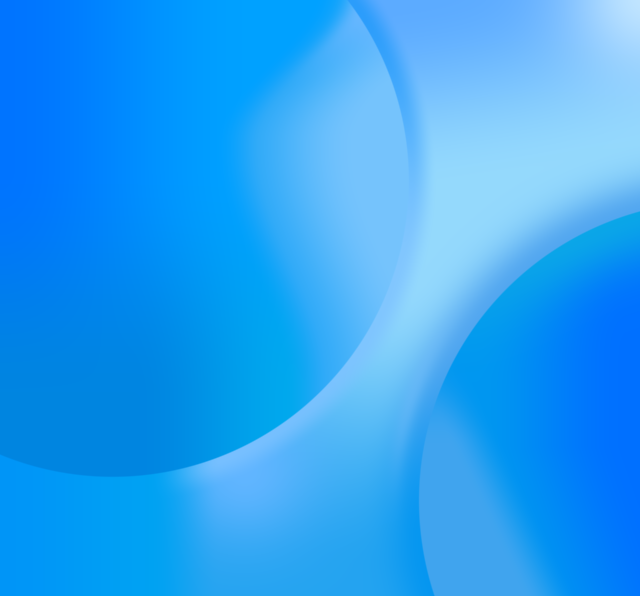
Reproduce this background procedurally as a Shadertoy shader.

```glsl
// Two large glossy blue discs over a soft sky-blue gradient with halos.

// Signed distance to a circle.
float circleDistance(vec2 p, vec2 center, float radius) {
    return length(p - center) - radius;
}

// Bell-shaped falloff, 1 at zero.
float bell(float x, float width) {
    float t = x / width;
    return exp(-t * t);
}

// Blend a soft round spot of colour into a base colour.
vec3 addSpot(vec3 base, vec3 tint, vec2 p, vec2 center, float radius) {
    return mix(base, tint, bell(length(p - center), radius));
}

// Sky: bright diagonal band, bluer above and below.
vec3 skyColor(vec2 p) {
    vec3 deep = vec3(0.14, 0.64, 0.94);
    vec3 pale = vec3(0.58, 0.85, 0.99);
    vec3 azure = vec3(0.36, 0.67, 1.0);
    vec3 col = mix(deep, pale, smoothstep(0.05, 0.55, p.y + 0.2 * (p.x - 0.6)));
    col = mix(col, azure, smoothstep(0.68, 1.0, p.y - 0.15 * (p.x - 0.7)));
    col = addSpot(col, vec3(0.76, 0.90, 1.0), p, vec2(1.09, 1.01), 0.14);
    return addSpot(col, vec3(0.38, 0.71, 1.0), p, vec2(0.41, 0.21), 0.12);
}

// Halo around the upper disc, darker toward the top.
vec3 upperHalo(vec3 col, vec2 p, float d) {
    vec3 tint = mix(vec3(0.49, 0.76, 1.0), vec3(0.12, 0.60, 0.98),
                    smoothstep(0.55, 1.0, p.y));
    float ring = 1.0 - smoothstep(0.005, 0.048, d);
    return mix(col, tint, 0.8 * ring);
}

// Shadow around the lower disc, with a pale crescent at its rim.
vec3 lowerHalo(vec3 col, vec2 p, float d) {
    vec3 tint = mix(vec3(0.0, 0.58, 0.94), vec3(0.28, 0.62, 0.93),
                    smoothstep(0.1, 0.45, p.y));
    col = mix(col, tint, 0.85 * bell(max(d, 0.0), 0.055));
    float crescent = bell(d - 0.04, 0.014) * bell(p.y - 0.33, 0.12);
    return mix(col, vec3(0.46, 0.74, 0.98), 0.4 * crescent);
}

// Upper disc: blue body and a pale sheen behind a wavy boundary.
vec3 upperDisc(vec2 p) {
    vec3 top = mix(vec3(0.0, 0.455, 1.0), vec3(0.0, 0.63, 1.0),
                   smoothstep(0.0, 0.42, p.x));
    vec3 bottom = mix(vec3(0.0, 0.52, 0.88), vec3(0.0, 0.66, 0.93),
                      smoothstep(0.22, 0.5, p.x));
    vec3 body = mix(bottom, top, smoothstep(0.33, 0.72, p.y));

    float boundary = 0.392 + 0.115 * (1.0 - smoothstep(0.36, 0.75, p.y))
                   + 0.17 * smoothstep(0.76, 1.02, p.y);
    float inside = p.x - boundary;
    vec3 sheen = mix(vec3(0.14, 0.65, 0.97), vec3(0.46, 0.765, 0.99),
                     smoothstep(-0.02, 0.21, inside));
    sheen = mix(sheen, vec3(0.42, 0.72, 1.0),
                smoothstep(0.85, 1.0, p.y) * smoothstep(0.0, 0.06, inside));
    return mix(body, sheen, smoothstep(-0.03, 0.045, inside));
}

// Lower disc: vivid core, teal upper rim and a pale left sheen.
vec3 lowerDisc(vec2 p, float d) {
    float across = p.x - 0.35 * max(0.25 - p.y, 0.0);
    vec3 col = mix(vec3(0.0, 0.59, 0.94), vec3(0.0, 0.44, 1.0),
                   smoothstep(0.80, 1.05, across));
    col = mix(col, vec3(0.04, 0.65, 0.91),
              bell(d, 0.09) * smoothstep(0.35, 0.6, p.y));
    float slant = p.x - 0.763 - 0.48 * (0.384 - p.y);
    float sheen = (1.0 - smoothstep(-0.07, 0.02, slant))
                * (1.0 - smoothstep(0.25, 0.43, p.y));
    return mix(col, vec3(0.25, 0.645, 0.935), sheen);
}

void mainImage(out vec4 fragColor, in vec2 fragCoord) {
    vec2 p = fragCoord / iResolution.y;
    float edge = 1.0 / iResolution.y;
    float upper = circleDistance(p, vec2(0.189, 0.697), 0.497);
    float lower = circleDistance(p, vec2(1.206, 0.160), 0.503);

    // Backdrop and halos
    vec3 col = upperHalo(skyColor(p), p, upper);
    vec3 leftBlue = mix(vec3(0.0, 0.585, 0.97), vec3(0.0, 0.635, 0.95),
                        smoothstep(0.0, 0.28, p.x));
    float leftSide = (1.0 - smoothstep(0.25, 0.37, p.x))
                   * (1.0 - smoothstep(0.4, 0.5, p.y));
    col = mix(col, leftBlue, leftSide);
    col = lowerHalo(col, p, lower);

    // Discs
    col = mix(upperDisc(p), col, smoothstep(-edge, edge, upper));
    col = mix(lowerDisc(p, lower), col, smoothstep(-edge, edge, lower));
    fragColor = vec4(col, 1.0);
}
```
